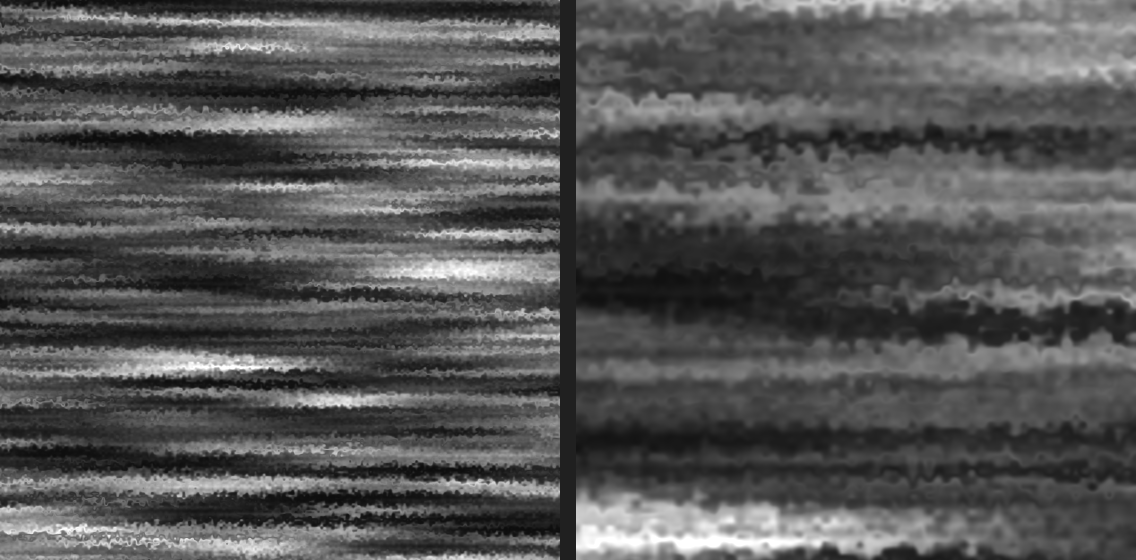
Left, the full canvas; right, a detail of the centre.
A WebGL 2 fragment shader for this texture:

```glsl
#version 300 es
precision highp float;

uniform vec2 u_resolution;
out vec4 fragColor;

float hash(vec2 p) {
    vec3 q = fract(vec3(p.xyx) * 0.1031);
    q += dot(q, q.yzx + 33.33);
    return fract((q.x + q.y) * q.z);
}

// Smooth value noise in -1..1
float valueNoise(vec2 p) {
    vec2 cell = floor(p);
    vec2 t = smoothstep(0.0, 1.0, p - cell);
    float low = mix(hash(cell), hash(cell + vec2(1.0, 0.0)), t.x);
    float high = mix(hash(cell + vec2(0.0, 1.0)), hash(cell + vec2(1.0)), t.x);
    return 2.0 * mix(low, high, t.y) - 1.0;
}

// One row of blended tones, shifted sideways by its own random amount
float rowTone(float x, float row, float seed) {
    float shifted = x + 9.0 * hash(vec2(row, seed));
    float cell = floor(shifted);
    float t = smoothstep(0.0, 1.0, shifted - cell);
    float tone = mix(hash(vec2(cell + seed, row)), hash(vec2(cell + seed + 1.0, row)), t);
    return 2.0 * tone - 1.0;
}

// Long horizontal streaks in -1..1
float streaks(vec2 p, vec2 frequency, float seed) {
    vec2 q = p * frequency + vec2(0.0, seed);
    float row = floor(q.y);
    float t = smoothstep(0.0, 1.0, q.y - row);
    return mix(rowTone(q.x, row, seed), rowTone(q.x, row + 1.0, seed), t);
}

// Fine irregular grain that roughens the streak edges
float grain(vec2 p, float seed) {
    float coarse = valueNoise(p * vec2(125.0, 140.0) + seed);
    float fine = valueNoise(p * vec2(195.0, 210.0) + seed + 41.0);
    return 0.55 * coarse + 0.70 * fine;
}

// Skewed tone curve: many dark greys, few highlights
float toneCurve(float z) {
    return 0.308 + 0.167 * z + 0.027 * z * z;
}

void main() {
    vec2 uv = gl_FragCoord.xy / u_resolution.y;

    // Ragged displacement, stronger in some bands than in others
    float roughness = 0.0075 + 0.0030 * streaks(uv, vec2(3.0, 22.0), 83.0);
    vec2 p = uv;
    p.y += roughness * grain(uv, 7.0);
    p.x += 0.025 * grain(uv, 61.0);

    // Streak layers from broad to thin
    float z = 0.95 * streaks(p, vec2(2.2, 29.0), 11.0);
    z += 1.75 * streaks(p, vec2(3.1, 57.0), 29.0);
    z += 1.15 * streaks(p, vec2(4.6, 96.0), 53.0);
    z += 0.40 * streaks(uv, vec2(6.0, 160.0), 71.0);
    z += 0.27 * grain(uv, 97.0);

    float grey = clamp(toneCurve(z), 0.0, 1.0);
    fragColor = vec4(vec3(grey), 1.0);
}
```
